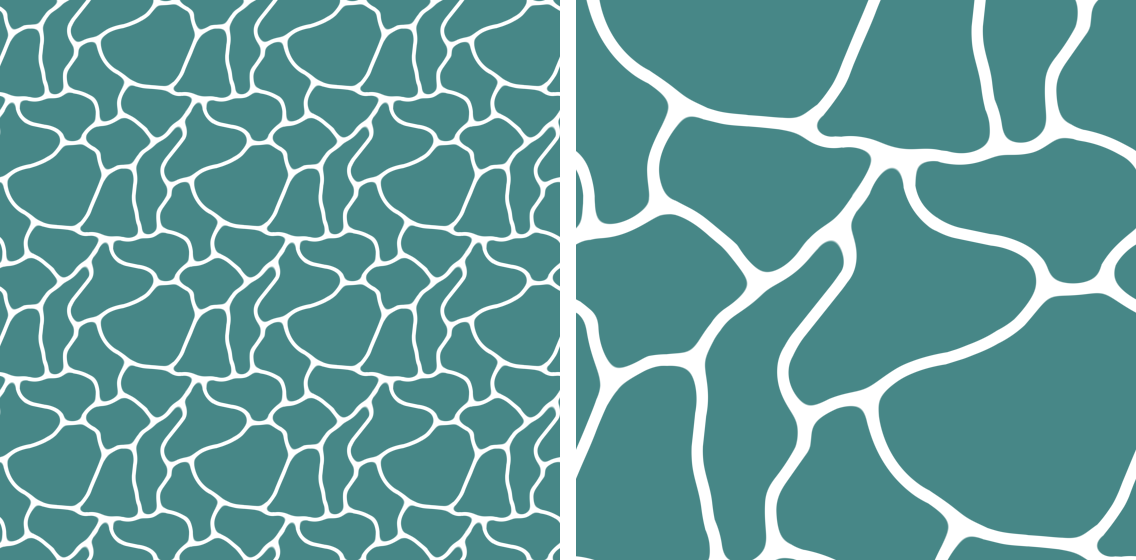
Left: the whole. Right: its middle third, enlarged.
Reproduce this pattern procedurally as a Shadertoy shader.

```glsl
// Teal pebble cells parted by flowing white veins, in a half-drop repeat.

const vec3 PEBBLE_COLOR = vec3(0.28, 0.53, 0.53);
const vec3 VEIN_COLOR = vec3(1.0);

// The canvas is 768 units wide: 3 repeats across, 4 staggered rows up.
const float CANVAS_UNITS = 768.0;
const float REPEAT_WIDTH = 256.0;
const vec2 ROW_STEP = vec2(128.0, 192.0);

const float VEIN_WIDTH = 5.2;       // gap between neighbouring pebbles
const float JUNCTION_SOFTNESS = 4.0; // rounding where veins meet
const float LOBE_BLEND = 6.0;       // rounding between lobes of a pebble
const float EDGE_PIXELS = 1.5;      // width of the smoothed edge

float smoothMin(float a, float b) {
    float h = max(LOBE_BLEND - abs(a - b), 0.0) / LOBE_BLEND;
    return min(a, b) - 0.25 * h * h * LOBE_BLEND;
}

// Distance to a tapered limb; each end holds its centre and radius.
float limbDistance(vec2 p, vec3 a, vec3 b) {
    vec2 axis = b.xy - a.xy;
    vec2 offset = p - a.xy;
    float t = clamp(dot(offset, axis) / dot(axis, axis), 0.0, 1.0);
    return length(offset - t * axis) - mix(a.z, b.z, t);
}

// Adds one pebble shape: a hub with three limbs, in all nearby copies.
// field.x is the nearest distance, field.y the soft sum of all others.
void addPebble(vec2 p, vec3 hub, vec3 a, vec3 b, vec3 c, inout vec2 field) {
    float homeRow = floor((p.y - hub.y) / ROW_STEP.y + 0.5);
    for (int i = -1; i <= 1; i++) {
        vec2 q = p - (homeRow + float(i)) * ROW_STEP;
        q.x -= REPEAT_WIDTH * floor((q.x - hub.x) / REPEAT_WIDTH + 0.5);

        float d = limbDistance(q, hub, a);
        d = smoothMin(d, limbDistance(q, hub, b));
        d = smoothMin(d, limbDistance(q, hub, c));

        field.y += exp(-max(d, field.x) / JUNCTION_SOFTNESS);
        field.x = min(d, field.x);
    }
}

// Difference between the nearest pebble and its neighbours, zero mid-vein.
float pebbleGap(vec2 p) {
    vec2 field = vec2(1000.0, 0.0);

    // Broad boulder
    addPebble(p, vec3(340, 268, 40), vec3(362, 229, 31),
              vec3(293, 262, 25), vec3(352, 290, 19), field);
    // Bell with a neck
    addPebble(p, vec3(276, 313, 18), vec3(249, 264, 12),
              vec3(245, 294, 26), vec3(275, 346, 12), field);
    // Leaf
    addPebble(p, vec3(340, 340, 25), vec3(308, 329, 16),
              vec3(342, 367, 12), vec3(380, 332, 9), field);
    // Flared skirt
    addPebble(p, vec3(409, 293, 25), vec3(422, 248, 16),
              vec3(372, 314, 6), vec3(434, 316, 11), field);
    // Narrow stream
    addPebble(p, vec3(336, 412, 15), vec3(374, 378, 5),
              vec3(336, 460, 21), vec3(332, 505, 9), field);
    // Peaked wing
    addPebble(p, vec3(407, 389, 24), vec3(399, 343, 7),
              vec3(447, 386, 16), vec3(362, 427, 14), field);
    // Long cloud
    addPebble(p, vec3(103, 155, 26), vec3(38, 151, 11),
              vec3(101, 184, 10), vec3(118, 153, 14), field);
    // Small stone
    addPebble(p, vec3(168, 195, 28), vec3(132, 189, 13),
              vec3(190, 194, 16), vec3(150, 218, 13), field);

    float others = -JUNCTION_SOFTNESS * log(max(field.y, 1e-30));
    return others - field.x;
}

void mainImage(out vec4 fragColor, in vec2 fragCoord) {
    // Shape coordinates run downward from the top edge
    vec2 uv = fragCoord / iResolution.xy;
    vec2 p = CANVAS_UNITS * vec2(uv.x, 1.0 - uv.y);

    // The gap grows by two units per unit of travel, so half the edge each way
    float edge = EDGE_PIXELS * CANVAS_UNITS / iResolution.y;
    float pebble = smoothstep(VEIN_WIDTH - edge, VEIN_WIDTH + edge, pebbleGap(p));

    fragColor = vec4(mix(VEIN_COLOR, PEBBLE_COLOR, pebble), 1.0);
}
```
